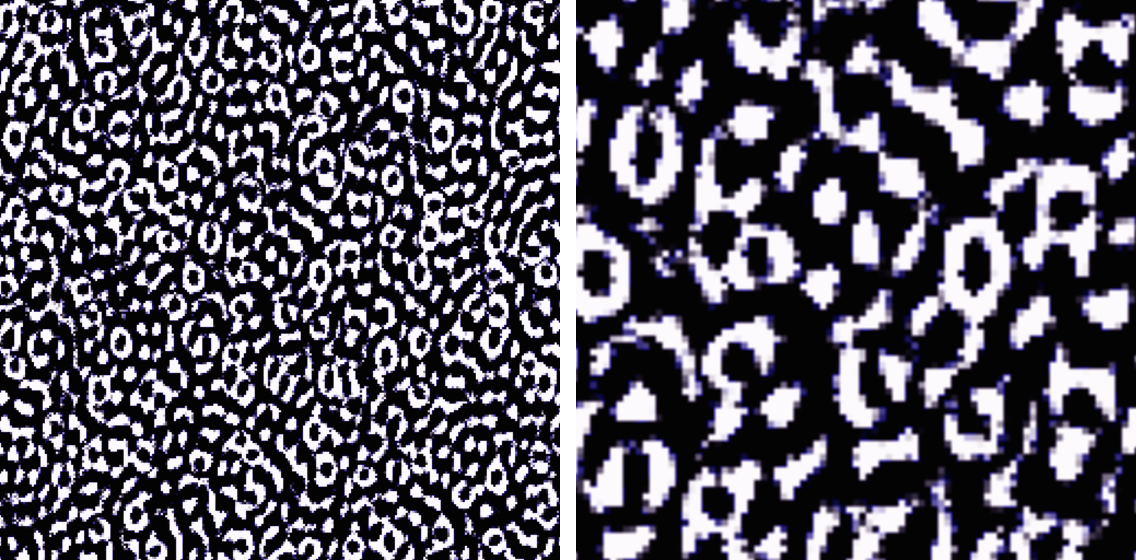
Left: the whole. Right: its middle third, enlarged.
A Shadertoy shader for this pattern:

```glsl
// Broken white rings, short upright bars and grains scattered over black.

const float TAU = 6.2831853;
const float LATTICE = 256.0;     // grain steps across the canvas
const float RING_CELLS = 15.0;   // ring cells across the canvas
const int WAVES = 28;

float hash(vec2 p) {
    vec3 q = fract(vec3(p.xyx) * 0.1031);
    q += dot(q, q.yzx + 33.33);
    return fract((q.x + q.y) * q.z);
}

// Layered sines of similar wavelength: unit variance, stretched upright.
float waveField(vec2 p, float minFreq, float maxFreq) {
    float sum = 0.0;
    for (int i = 0; i < WAVES; i++) {
        float n = float(i) + 1.0;
        float angle = n * 2.39996;
        float freq = mix(minFreq, maxFreq, fract(n * 0.7549));
        vec2 dir = vec2(1.15 * cos(angle), 0.87 * sin(angle));
        sum += sin(TAU * freq * dot(p, dir) + n * n * 1.7);
    }
    return sum * sqrt(2.0 / float(WAVES));
}

// Distance to the closest active ring centre, in canvas units.
float ringDistance(vec2 p, float cells, float chance) {
    vec2 home = floor(p * cells);
    float nearest = 1.0;
    for (int y = -1; y <= 1; y++)
    for (int x = -1; x <= 1; x++) {
        vec2 id = home + vec2(x, y);
        if (hash(id + 71.0) > chance) continue;
        vec2 jitter = vec2(hash(id + 13.0), hash(id + 37.0));
        vec2 q = p - (id + 0.15 + 0.7 * jitter) / cells;
        float squash = mix(0.65, 1.1, hash(id + 53.0));
        nearest = min(nearest, length(q * vec2(1.08, squash)));
    }
    return nearest;
}

// White coverage of one lattice point.
float coverage(vec2 node) {
    vec2 p = node / LATTICE;
    float grains = waveField(p, 22.0, 38.0);
    float d = ringDistance(p, RING_CELLS, 0.42);
    float ring = 1.45 * cos((d - 0.0165) * TAU / 0.031) + 0.45 * grains;
    float inside = 1.0 - smoothstep(0.023, 0.034, d);
    float roughness = 0.7 * (hash(node + 5.0) - 0.5);
    float field = mix(grains, ring, 0.85 * inside) + roughness;
    return smoothstep(0.3, 0.72, field);
}

// Smooth blend between the four surrounding lattice points.
float softCoverage(vec2 uv) {
    vec2 g = uv * LATTICE;
    vec2 node = floor(g);
    vec2 w = smoothstep(0.1, 0.9, g - node);
    float low = mix(coverage(node), coverage(node + vec2(1, 0)), w.x);
    float high = mix(coverage(node + vec2(0, 1)), coverage(node + 1.0), w.x);
    return mix(low, high, w.y);
}

// Black to white through violet, with a varying blue fringe.
vec3 violetRamp(float c, float fringe) {
    vec3 black = vec3(0.01);
    vec3 white = vec3(0.99, 0.98, 0.99);
    vec3 curve = vec3(1.1, 1.22, mix(0.95, 0.48, fringe));
    return mix(black, white, pow(vec3(c), curve));
}

void mainImage(out vec4 fragColor, in vec2 fragCoord) {
    vec2 uv = fragCoord / iResolution.y;
    float c = clamp(softCoverage(uv), 0.0, 1.0);
    float fringe = smoothstep(-0.3, 1.0, sin(uv.x * 310.0 + 2.0 * sin(uv.y * 190.0)));
    fragColor = vec4(violetRamp(c, fringe), 1.0);
}
```
